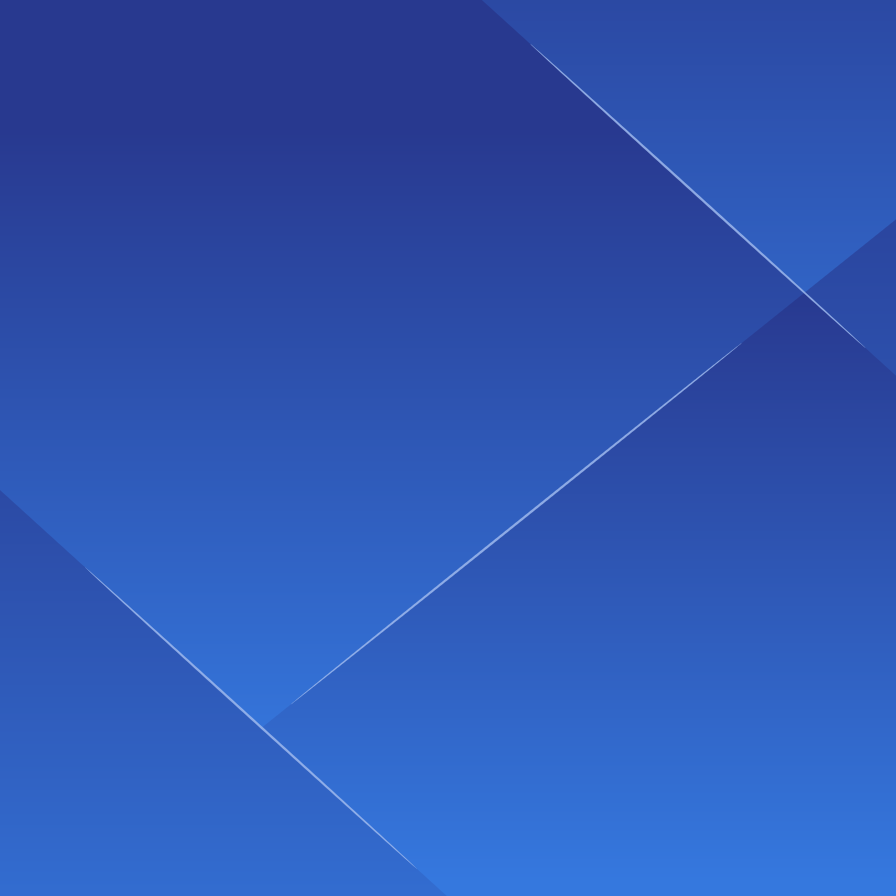
Give the GLSL for this background, as a Shadertoy shader.

```glsl
// Five flat facets in blue, cut by two falling edges and one rising edge.
// Each facet carries a vertical ramp between the same two blues, and a thin
// tapered highlight runs along part of every edge.

const vec3 DEEP_BLUE   = vec3(0.157, 0.223, 0.562);
const vec3 BRIGHT_BLUE = vec3(0.208, 0.470, 0.872);
const vec3 GLINT_COLOR = vec3(0.620, 0.725, 0.930);

// Edges as start.xy, end.xy
const vec4 UPPER_EDGE  = vec4(0.5378, 1.0000, 1.0000, 0.5807);
const vec4 LOWER_EDGE  = vec4(0.0000, 0.4531, 0.4987, 0.0000);
const vec4 RISING_EDGE = vec4(0.2917, 0.1875, 1.0000, 0.7552);

// Highlighted part of each edge, as fractions of its length
const vec2 UPPER_SPAN  = vec2(0.117, 0.926);
const vec2 LOWER_SPAN  = vec2(0.190, 0.934);
const vec2 RISING_SPAN = vec2(0.046, 0.757);

// Ramps as height of the deep end, height of the bright end
const vec2 MAIN_RAMP        = vec2(0.857, 0.141);
const vec2 TOP_RIGHT_RAMP   = vec2(1.195, 0.415);
const vec2 RIGHT_RAMP       = vec2(0.965, -0.100);
const vec2 LOWER_RIGHT_RAMP = vec2(0.675, 0.017);
const vec2 LOWER_LEFT_RAMP  = vec2(0.675, -0.148);

const float GLINT_HALF_WIDTH = 0.0013;
const float GLINT_OPACITY    = 0.85;

// Signed distance to an edge, positive on its left side
float edgeDistance(vec2 p, vec4 edge) {
    vec2 dir = normalize(edge.zw - edge.xy);
    return dot(p - edge.xy, vec2(-dir.y, dir.x));
}

float leftOf(vec2 p, vec4 edge, float pixel) {
    return clamp(edgeDistance(p, edge) / pixel + 0.5, 0.0, 1.0);
}

vec3 ramp(float height, vec2 ends) {
    float t = clamp((height - ends.x) / (ends.y - ends.x), 0.0, 1.0);
    return mix(DEEP_BLUE, BRIGHT_BLUE, t);
}

// Pixel coverage of a sliver that is widest at the middle of its span
float glint(vec2 p, vec4 edge, vec2 span, float pixel) {
    vec2 along = edge.zw - edge.xy;
    float s = dot(p - edge.xy, along) / dot(along, along);
    s = clamp((s - span.x) / (span.y - span.x), 0.0, 1.0);
    float halfWidth = GLINT_HALF_WIDTH * sqrt(4.0 * s * (1.0 - s));
    float d = edgeDistance(p, edge);
    float hi = min(d + 0.5 * pixel, halfWidth);
    float lo = max(d - 0.5 * pixel, -halfWidth);
    return GLINT_OPACITY * max(hi - lo, 0.0) / pixel;
}

void mainImage(out vec4 fragColor, in vec2 fragCoord) {
    vec2 p = fragCoord / iResolution.xy;
    float pixel = 1.0 / min(iResolution.x, iResolution.y);

    // Facets
    float aboveRising = leftOf(p, RISING_EDGE, pixel);
    vec3 band = mix(ramp(p.y, LOWER_RIGHT_RAMP), ramp(p.y, MAIN_RAMP), aboveRising);
    vec3 corner = mix(ramp(p.y, RIGHT_RAMP), ramp(p.y, TOP_RIGHT_RAMP), aboveRising);
    vec3 color = mix(ramp(p.y, LOWER_LEFT_RAMP), band, leftOf(p, LOWER_EDGE, pixel));
    color = mix(color, corner, leftOf(p, UPPER_EDGE, pixel));

    // Edge highlights
    float light = glint(p, UPPER_EDGE, UPPER_SPAN, pixel);
    light = max(light, glint(p, LOWER_EDGE, LOWER_SPAN, pixel));
    light = max(light, glint(p, RISING_EDGE, RISING_SPAN, pixel));
    color = mix(color, GLINT_COLOR, light);

    fragColor = vec4(color, 1.0);
}
```
